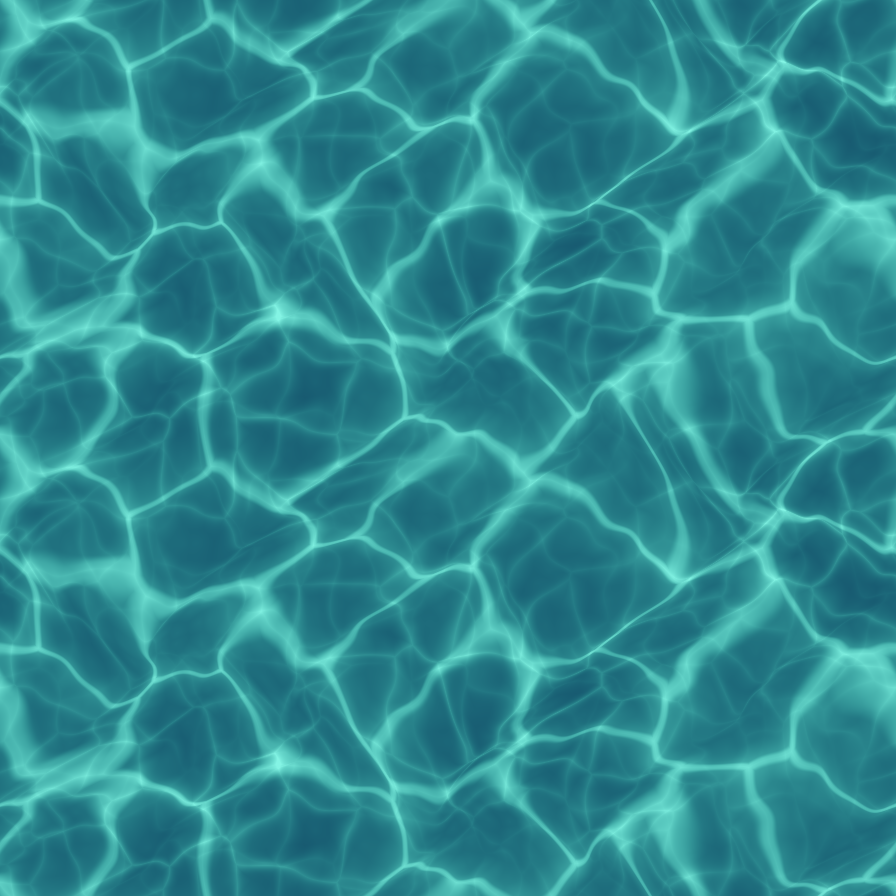
Reproduce this texture procedurally as a three.js fragment shader.

```glsl
// Sunlit water caustics: a bright, wavering net of light over deep teal.
// Layered sines bend the plane, then cellular noise at several scales gives
// ropes, knots and wisps of light. The pattern tiles every 1.0 by 0.5.
varying vec2 vUv;

const float TAU = 6.2831853;

vec2 hash2(vec2 p) {
  vec2 q = vec2(dot(p, vec2(127.1, 311.7)), dot(p, vec2(269.5, 183.3)));
  return fract(sin(q) * 43758.5453);
}

// Layered sine warp; whole frequencies keep the tiling intact.
vec2 drift(vec2 p) {
  float freq = 1.0;
  for (int i = 0; i < 4; i++) {
    float phase = 1.7 * freq;
    p.x += 0.022 / freq * sin(TAU * freq * (2.0 * p.y + p.x) + phase);
    p.y += 0.022 / freq * sin(TAU * freq * (2.0 * p.x - 2.0 * p.y) + phase + 2.0);
    freq *= 2.0;
  }
  return p;
}

// Cellular noise: nearest distance, gap to the second, gap to the third.
vec3 cells(vec2 p, vec2 count) {
  vec2 grid = p * count;
  vec2 home = floor(grid);
  vec3 near = vec3(9.0);
  for (int y = -2; y <= 2; y++) {
    for (int x = -2; x <= 2; x++) {
      vec2 cell = home + vec2(float(x), float(y));
      vec2 wrapped = mod(cell, count * vec2(1.0, 0.5));
      float d = length(cell + 0.05 + 0.9 * hash2(wrapped + count) - grid);
      if (d < near.x) near = vec3(d, near.xy);
      else if (d < near.y) near = vec3(near.x, d, near.y);
      else near.z = min(near.z, d);
    }
  }
  return vec3(near.x, near.yz - near.x);
}

// Teal ramp from deep water to lit crest.
vec3 waterColor(float light) {
  return vec3(0.09, 0.35, 0.44) + light * vec3(0.14, 0.45, 0.27)
       + light * light * vec3(0.13, 0.0, 0.05);
}

void main() {
  vec2 p = drift(vUv);

  // Broad fields: calm water, and the swelling of the ropes.
  float calm = 0.5 + 0.25 * (sin(TAU * (2.0 * p.x + 2.0 * p.y) + 1.0)
                           + sin(TAU * (p.x - 2.0 * p.y) + 4.0));
  float swell = 0.5 + 0.5 * sin(TAU * (3.0 * p.x + 2.0 * p.y)
                              + 2.0 * sin(TAU * (p.x - 2.0 * p.y)));

  vec3 net = cells(p, vec2(7.0, 8.0));
  vec3 mesh = cells(p + vec2(0.31, 0.17), vec2(12.0, 14.0));
  vec3 wisp = cells(drift(p + vec2(0.37, 0.11)), vec2(16.0, 14.0));
  vec3 mottle = cells(p, vec2(44.0, 44.0));

  // Floor tone with faint mottling.
  float light = 0.15 * calm + 0.08 * (0.45 - mottle.x);

  // Main net: glow, solid rope, and webbed knots where ropes meet.
  float thickness = mix(0.06, 0.28, swell * swell);
  light += 0.38 * exp(-5.0 * net.y);
  light += 0.32 * (1.0 - smoothstep(0.3 * thickness, thickness, net.y));
  light += 0.30 * exp(-6.0 * net.z);

  // Finer loops in busy water, soft filaments elsewhere.
  light += 0.45 * (1.0 - calm) * exp(-9.0 * mesh.y);
  light += 0.22 * mix(0.3, 1.0, swell) * exp(-6.0 * wisp.y);

  gl_FragColor = vec4(waterColor(clamp(light, 0.0, 1.35)), 1.0);
}
```
